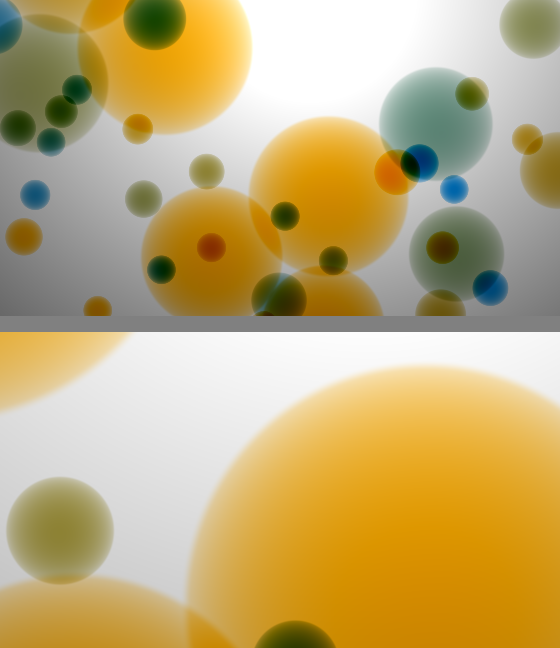
Top: the whole. Bottom: its middle third, enlarged.
This background is drawn by a Shadertoy shader. Its source:

```glsl
// Translucent bubbles over a softly lit grey-white backdrop.
// Each bubble subtracts its pigment from the paper, so overlaps deepen toward
// black; three clusters of large bubbles are sprinkled with small ones.

const float ASPECT = 16.0 / 9.0;
const int CLUSTERS = 3;
const int PER_CLUSTER = 3;
const int SMALL_COUNT = 32;
const float CLUSTER_SPREAD = 0.24;
const float RIM = 0.95;                             // where the edge starts to fade
const vec2 HIGHLIGHT = vec2(0.98, 0.87);            // brightest spot, in canvas heights
const float CLEARING = 0.36;                        // no small bubbles this close to it
const vec3 ORANGE_PIGMENT = vec3(0.00, 0.30, 0.94); // light absorbed by each pigment
const vec3 BLUE_PIGMENT = vec3(0.90, 0.42, 0.10);

float hash(float n) {
    return fract(sin(n * 127.1 + 3.7) * 4375.85);
}

// Light absorbed at p; thickness follows the profile of a sphere.
vec3 bubble(vec2 p, vec2 center, float radius, float blueness) {
    float r = length(p - center) / radius;
    float thickness = sqrt(max(1.0 - r * r, 0.0));
    float mask = 1.0 - smoothstep(RIM, 1.0, r);
    return mix(ORANGE_PIGMENT, BLUE_PIGMENT, blueness) * thickness * mask;
}

// Big bubbles: orange on the left and centre, teal and olive on the right.
vec3 largeBubbles(vec2 p) {
    vec3 absorbed = vec3(0.0);
    for (int i = 0; i < CLUSTERS * PER_CLUSTER; i++) {
        float g = float(i % CLUSTERS);
        float k = float(i / CLUSTERS);
        float angle = 2.1 * k + 1.25 * g - 0.25;
        vec2 center = vec2(0.29 + 0.62 * g, 0.47 + 0.44 * cos(2.3 * g));
        center += CLUSTER_SPREAD * vec2(cos(angle), sin(angle));
        float radius = 0.285 - 0.03 * k - 0.025 * g * g;
        float blueness = 0.3 * g * (g - 1.0) + 0.1 * k * k * cos(1.6 * g);
        absorbed += bubble(p, center, radius, clamp(blueness, 0.0, 1.0));
    }
    return absorbed;
}

// Small bubbles: jittered low-discrepancy scatter, mostly near the minimum size.
vec3 smallBubbles(vec2 p) {
    vec3 absorbed = vec3(0.0);
    for (int i = 0; i < SMALL_COUNT; i++) {
        float n = float(i);
        vec2 center = fract(0.5 + n * vec2(0.7549, 0.5698));
        center += 0.16 * (vec2(hash(n), hash(n + 50.0)) - 0.5);
        center.x *= ASPECT;
        if (distance(center, HIGHLIGHT) < CLEARING) continue;
        float radius = 0.047 + 0.065 * pow(hash(n + 100.0), 3.0);
        float blueness = 0.5 + 0.5 * sin(7.3 * n + 1.0);
        absorbed += bubble(p, center, radius, blueness);
    }
    return absorbed;
}

void mainImage(out vec4 fragColor, in vec2 fragCoord) {
    vec2 p = fragCoord / iResolution.y;

    // Paper, minus everything the bubbles absorb
    vec3 color = vec3(mix(0.8, 1.0, p.y));
    color = max(color - largeBubbles(p) - smallBubbles(p), 0.0);

    // Falloff of light around the highlight
    vec2 d = p - HIGHLIGHT;
    color *= 1.24 - 0.55 * sqrt(dot(d, d) + 0.06);

    fragColor = vec4(clamp(color, 0.0, 1.0), 1.0);
}
```
